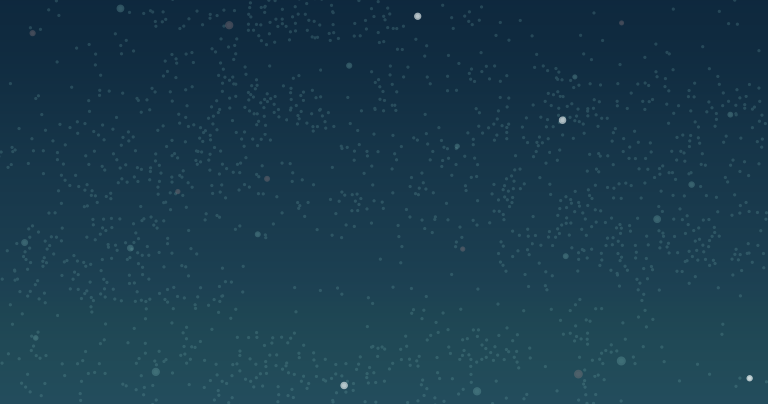
This background is drawn by a WebGL 2 fragment shader. Its source:

```glsl
#version 300 es
precision highp float;

#define DOT_CELL 0.021
#define DOT_RADIUS 0.0039
#define DOT_ALPHA 0.23
#define DOT_BASE_DENSITY 0.03
#define DOT_CLUSTER_DENSITY 0.28
#define CLUSTER_SCALE 9.0
#define LIGHT_CELL 0.25
#define LIGHT_CHANCE 0.92
#define LIGHT_ALPHA 0.36

uniform vec2 u_resolution;
out vec4 fragColor;

const vec3 NIGHT = vec3(0.055, 0.157, 0.240);
const vec3 DUSK = vec3(0.096, 0.226, 0.300);
const vec3 HAZE = vec3(0.138, 0.302, 0.364);
const vec3 TEAL = vec3(0.45, 0.68, 0.68);
const vec3 ROSE = vec3(0.62, 0.52, 0.53);
const vec3 PALE = vec3(0.94, 0.97, 0.97);

vec2 hash22(vec2 p) {
  vec3 q = fract(p.xyx * vec3(0.1031, 0.1030, 0.0973));
  q += dot(q, q.yzx + 33.33);
  return fract((q.xx + q.yz) * q.zy);
}

float cornerSlope(vec2 corner, vec2 offset) {
  return dot(hash22(corner + 40.0) * 2.0 - 1.0, offset);
}

float gradientNoise(vec2 p) {
  vec2 i = floor(p), f = fract(p);
  vec2 w = f * f * f * (f * (f * 6.0 - 15.0) + 10.0);
  vec2 e = vec2(1.0, 0.0);
  float low = mix(cornerSlope(i, f), cornerSlope(i + e, f - e), w.x);
  float high = mix(cornerSlope(i + e.yx, f - e.yx), cornerSlope(i + 1.0, f - 1.0), w.x);
  return mix(low, high, w.y);
}

float disc(vec2 offset, float radius, float pixel) {
  return 1.0 - smoothstep(-0.6 * pixel, 0.6 * pixel, length(offset) - radius);
}

float softRegion(vec2 p, vec2 center, vec2 radius) {
  vec2 d = (p - center) / radius;
  return exp(-dot(d, d));
}

// Vertical sky gradient with a faint green layer near the bottom
vec3 sky(float y) {
  vec3 color = mix(DUSK, NIGHT, smoothstep(0.42, 1.05, y));
  color = mix(HAZE, color, smoothstep(-0.08, 0.56, y));
  float layer = smoothstep(0.28, 0.23, y) * smoothstep(0.0, 0.12, y);
  return color + layer * vec3(0.0, 0.006, -0.008);
}

// Broad drifts of dots, broken up by noise
float dotDensity(vec2 p) {
  float drift = softRegion(p, vec2(0.62, 0.74), vec2(0.27, 0.14))
    + softRegion(p, vec2(0.69, 0.96), vec2(0.34, 0.07))
    + softRegion(p, vec2(1.49, 0.72), vec2(0.42, 0.11))
    + softRegion(p, vec2(0.35, 0.57), vec2(0.28, 0.12))
    + softRegion(p, vec2(1.36, 0.50), vec2(0.55, 0.11))
    + softRegion(p, vec2(0.20, 0.31), vec2(0.30, 0.15))
    + softRegion(p, vec2(0.72, 0.08), vec2(0.40, 0.11))
    + softRegion(p, vec2(1.36, 0.10), vec2(0.28, 0.09))
    + softRegion(p, vec2(1.60, 0.38), vec2(0.30, 0.10));
  float patches = clamp(1.0 + 2.2 * gradientNoise(p * CLUSTER_SCALE), 0.15, 2.0);
  return (DOT_BASE_DENSITY + DOT_CLUSTER_DENSITY * min(drift, 1.1)) * patches;
}

// Two shifted grids overlap so that the spacing stays irregular
float smallDots(vec2 p, float pixel) {
  float cover = 0.0;
  for (float layer = 0.0; layer < 2.0; layer++) {
    vec2 shift = layer * vec2(0.47, 0.53) * DOT_CELL;
    vec2 cell = floor((p + shift) / DOT_CELL);
    vec2 jitter = mix(vec2(0.2), vec2(0.8), hash22(cell + 7.0 + 500.0 * layer));
    vec2 center = (cell + jitter) * DOT_CELL - shift;
    float chance = hash22(cell + 311.0 + 700.0 * layer).x;
    cover = max(cover, step(chance, dotDensity(center)) * disc(p - center, DOT_RADIUS, pixel));
  }
  return cover;
}

// Sparse larger lights: muted teal or rose, a few pale and bright
vec4 largeLights(vec2 p, float pixel) {
  vec2 cell = floor(p / LIGHT_CELL);
  vec2 jitter = mix(vec2(0.08), vec2(0.92), hash22(cell + 19.0));
  vec2 kind = hash22(cell + 83.0);
  vec2 chance = hash22(cell + 157.0);
  vec2 offset = p - (cell + jitter) * LIGHT_CELL;
  float bright = step(0.76, kind.x);
  float radius = mix(mix(0.006, 0.0112, kind.y), mix(0.005, 0.0095, kind.y), bright);
  vec3 tint = mix(mix(TEAL, ROSE, step(0.40, kind.x)), PALE, bright);
  float alpha = mix(LIGHT_ALPHA, mix(1.0, 0.7, kind.y), bright);
  float body = disc(offset, radius, pixel);
  float core = disc(offset, radius * 0.55, pixel);
  return vec4(tint, step(chance.x, LIGHT_CHANCE) * alpha * body * mix(0.85, 1.0, core));
}

void main() {
  vec2 p = gl_FragCoord.xy / u_resolution.y;
  float pixel = 1.0 / u_resolution.y;
  vec3 color = sky(p.y);
  color = mix(color, TEAL, DOT_ALPHA * smallDots(p, pixel));
  vec4 light = largeLights(p, pixel);
  color = mix(color, light.rgb, light.a);
  fragColor = vec4(color, 1.0);
}
```
